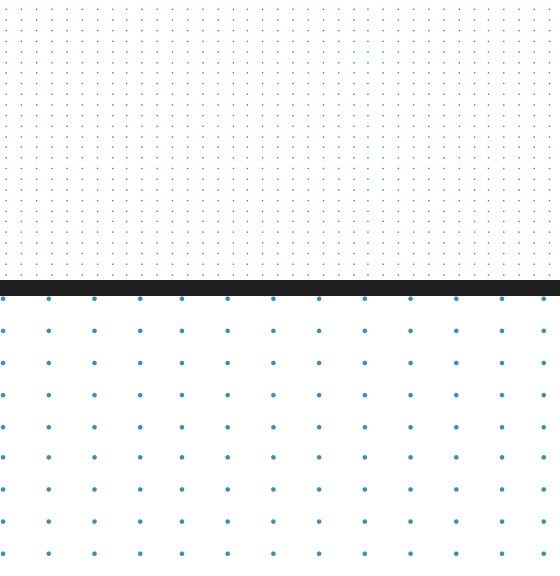
Top, the full canvas; bottom, a detail of the centre.
Reproduce this pattern procedurally as a Shadertoy shader.

```glsl
// Fine blue dot grid on white, in tiles of 8 by 7 dots with a tighter gap at each seam.

// Distance to the nearest dot centre, measured from the first dot of a tile.
float dotDistance(vec2 p) {
    vec2 pitch = vec2(0.05443, 0.03825);
    vec2 tileSize = vec2(0.4307, 0.2653);

    // Wrap half a pitch before the first dot, so no dot is cut at a seam.
    vec2 local = mod(p + 0.5 * pitch, tileSize) - 0.5 * pitch;
    vec2 index = clamp(floor(local / pitch + 0.5), vec2(0.0), vec2(7.0, 6.0));
    return length(local - index * pitch);
}

void mainImage(out vec4 fragColor, in vec2 fragCoord) {
    // Height units, with y running down from the top edge.
    float pixel = 1.0 / iResolution.y;
    vec2 p = vec2(fragCoord.x, iResolution.y - fragCoord.y) * pixel;

    // Place the tiles so that their first row sits just above the top edge.
    float dist = dotDistance(p - vec2(0.0219, -0.0052));

    // Dots with a one-pixel soft edge.
    float coverage = clamp(0.5 + (0.0027 - dist) / pixel, 0.0, 1.0);
    vec3 color = mix(vec3(1.0), vec3(0.2, 0.57, 0.73), coverage);
    fragColor = vec4(color, 1.0);
}
```
